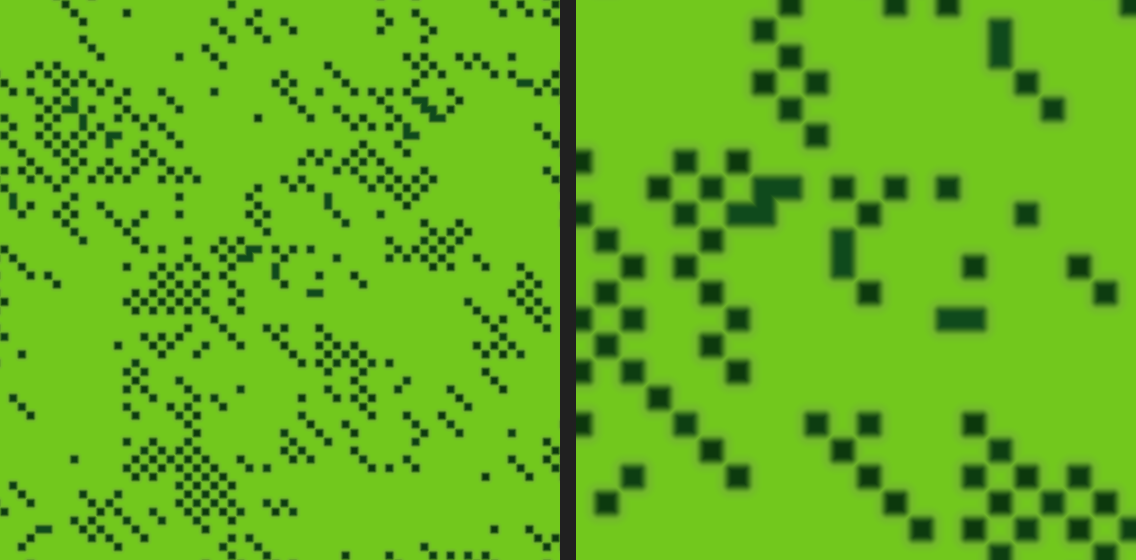
Left: the whole. Right: its middle third, enlarged.
Write a WebGL 2 fragment shader that draws this pattern.

```glsl
#version 300 es
precision highp float;

uniform vec2 u_resolution;
out vec4 fragColor;

// Colours
const vec3 FIELD_GREEN = vec3(0.447, 0.785, 0.115);
const vec3 HALO_GREEN = vec3(0.45, 0.725, 0.175);
const vec3 DOT_DARK = vec3(0.045, 0.215, 0.045);
const vec3 BAR_GREEN = vec3(0.06, 0.29, 0.11);

// Dot shape, in cells
const float CELLS = 64.0;
const float HALF_SIZE = 0.43;
const float CORNER = 0.14;
const float SOFTNESS = 0.23;
const float HALO_REACH = 0.55;
const float TONE_SPREAD = 0.45;

// Chain layout
const float THRESHOLD = 0.17;
const float RUN_FREQ = 0.26;
const float CHAIN_STEP = 7.37;
const float REGION_FREQ = 0.075;
const float REGION_WEIGHT = 0.7;
const float JITTER = 0.3;
const float SHIFT_RATE = 0.025;
const float SHIFT_FREQ = 0.1;
const float SHIFT_WARP = 0.5;

float hash(ivec2 p, uint seed) {
    uint h = uint(p.x) * 0x9E3779B1u ^ uint(p.y) * 0x85EBCA77u ^ seed * 0xC2B2AE3Du;
    h = (h ^ (h >> 15)) * 0x2C1B3C6Du;
    h = (h ^ (h >> 12)) * 0x297A2D39u;
    h ^= h >> 15;
    return float(h >> 8) / 16777216.0;
}

float cornerSlope(ivec2 corner, vec2 offset, uint seed) {
    float angle = 6.28318 * hash(corner, seed);
    return dot(vec2(cos(angle), sin(angle)), offset);
}

float gradientNoise(vec2 p, uint seed) {
    ivec2 i = ivec2(floor(p));
    vec2 f = fract(p);
    vec2 w = f * f * f * (f * (f * 6.0 - 15.0) + 10.0);
    float a = cornerSlope(i, f, seed);
    float b = cornerSlope(i + ivec2(1, 0), f - vec2(1, 0), seed);
    float c = cornerSlope(i + ivec2(0, 1), f - vec2(0, 1), seed);
    float d = cornerSlope(i + ivec2(1, 1), f - vec2(1, 1), seed);
    return mix(mix(a, b, w.x), mix(c, d, w.x), w.y);
}

// Falling diagonal chains on a checkerboard whose parity slips between domains
bool occupied(vec2 cell) {
    float slip = floor((cell.x - cell.y) * SHIFT_RATE
                       + SHIFT_WARP * gradientNoise(cell * SHIFT_FREQ, 1u));
    float diagonal = cell.x + cell.y - slip;
    if (mod(diagonal, 2.0) > 0.5) return false;
    float run = gradientNoise(vec2(cell.x * RUN_FREQ, diagonal * 0.5 * CHAIN_STEP), 2u);
    float region = gradientNoise(cell * REGION_FREQ, 3u);
    float jitter = hash(ivec2(cell), 4u) - 0.5;
    return run + REGION_WEIGHT * region + JITTER * jitter > THRESHOLD;
}

float roundedBox(vec2 p, vec2 halfSize) {
    vec2 q = abs(p) - halfSize + CORNER;
    return length(max(q, 0.0)) + min(max(q.x, q.y), 0.0) - CORNER;
}

float coverage(float dist) {
    return 1.0 - smoothstep(-SOFTNESS, SOFTNESS, dist);
}

void main() {
    vec2 p = gl_FragCoord.xy / u_resolution.y * CELLS;
    vec2 home = floor(p);
    float dotDist = 9.0;
    float barDist = 9.0;
    float tone = 0.0;

    // Nearest dot, and nearest bar joining two touching dots
    for (int y = -1; y <= 1; y++) {
        for (int x = -1; x <= 1; x++) {
            vec2 cell = home + vec2(x, y);
            if (!occupied(cell)) continue;
            vec2 local = p - cell - 0.5;
            float dist = roundedBox(local, vec2(HALF_SIZE));
            if (dist < dotDist) {
                dotDist = dist;
                tone = TONE_SPREAD * hash(ivec2(cell), 5u);
            }
            for (int k = 0; k < 4; k++) {
                vec2 side = k < 2 ? vec2(1, 0) : vec2(0, 1);
                vec2 toward = k % 2 == 0 ? side : -side;
                if (!occupied(cell + toward)) continue;
                barDist = min(barDist, roundedBox(local - 0.5 * toward, HALF_SIZE + 0.5 * side));
            }
        }
    }

    // Soft halo, then ink
    float dist = min(dotDist, barDist);
    float halo = 1.0 - smoothstep(0.1, HALO_REACH, dist);
    vec3 ink = mix(DOT_DARK, BAR_GREEN, max(tone, coverage(barDist)));
    vec3 color = mix(FIELD_GREEN, HALO_GREEN, halo);
    fragColor = vec4(mix(color, ink, coverage(dist)), 1.0);
}
```
